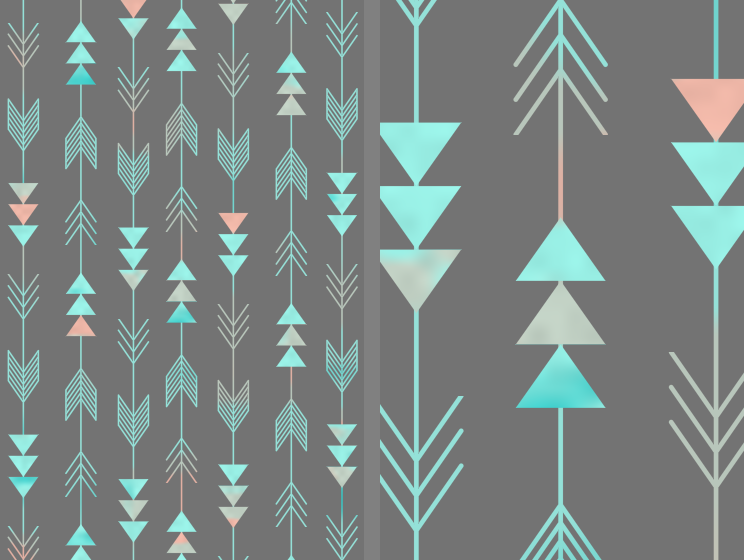
Left, the full canvas; right, a detail of the centre.
This pattern is drawn by a WebGL 2 fragment shader. Its source:

```glsl
#version 300 es
precision highp float;

uniform vec2 u_resolution;
out vec4 fragColor;

// Lengths are fractions of the canvas height
const int COLUMNS = 7;
const float CENTRES[7] = float[7](.0417, .1445, .2383, .3242, .4167, .5202, .6107);
const float PHASES[7] = float[7](.0404, .0365, .1198, .0124, .0938, .0911, .0221);
const float PERIOD = .4492;
const float ARROW_LENGTH = .401;
const float HALF_WIDTH = .0267;
const float STROKE = .0014;
const float BARB_DROP = .0385;
const float BARB_GAP = .0208;
const float FEATHER_START = .1367;
const float QUILL_GAP = .0107;
const float HEAD_START = .2865;
const float HEAD_HEIGHT = .0378;

const vec3 GROUND = vec3(.45);
const vec3 CORAL = vec3(.94, .72, .66);
const vec3 SAND = vec3(.76, .82, .77);
const vec3 MINT = vec3(.60, .94, .90);
const vec3 TEAL = vec3(.20, .80, .79);

float hash(vec2 p) {
    vec3 q = fract(vec3(p.xyx) * .1031);
    q += dot(q, q.yzx + 33.33);
    return fract((q.x + q.y) * q.z);
}

float noise(vec2 p) {
    vec2 cell = floor(p), f = fract(p);
    f = f * f * (3. - 2. * f);
    float low = mix(hash(cell), hash(cell + vec2(1, 0)), f.x);
    float high = mix(hash(cell + vec2(0, 1)), hash(cell + vec2(1, 1)), f.x);
    return mix(low, high, f.y);
}

float segment(vec2 p, vec2 a, vec2 b) {
    vec2 ab = b - a;
    return length(p - a - ab * clamp(dot(p - a, ab) / dot(ab, ab), 0., 1.));
}

float cover(float d, float pixel) {
    return 1. - smoothstep(-.7 * pixel, .7 * pixel, d);
}

// Nested V strokes; q.x is the distance from the shaft
float barbs(vec2 q, int count, float gap, float halfWidth, float drop) {
    float d = 1.;
    for (int i = 0; i < count; i++) {
        float tip = drop + float(i) * gap;
        d = min(d, segment(q, vec2(0, tip), vec2(halfWidth, tip - drop)));
    }
    return d;
}

float feather(vec2 q, float gap, float halfWidth, float drop) {
    float side = segment(q, vec2(halfWidth, 0), vec2(halfWidth, 5. * gap));
    return min(side, barbs(q, 6, gap, halfWidth, drop));
}

// Three stacked triangles, each with its point ahead of its base
float heads(vec2 q, float halfWidth, float height) {
    vec2 normal = normalize(vec2(height, halfWidth));
    float d = 1.;
    for (int i = 0; i < 3; i++) {
        vec2 r = q - vec2(0, float(i) * height);
        d = min(d, max(-r.y, dot(r - vec2(0, height), normal)));
    }
    return d;
}

vec3 wash(float tone) {
    vec3 c = mix(CORAL, SAND, smoothstep(.05, .17, tone));
    c = mix(c, MINT, smoothstep(.28, .44, tone));
    return mix(c, TEAL, smoothstep(.84, 1.08, tone));
}

vec3 paintColumn(vec3 base, vec2 p, float column, float centre, float phase, float pixel) {
    // Odd columns point up
    float along = 1. - p.y - phase;
    if (mod(column, 2.) > .5) along = ARROW_LENGTH - along;
    float turn = floor(along / PERIOD);
    vec2 q = vec2(abs(p.x - centre), along - turn * PERIOD);

    // Shaft, barbs and feather
    float lines = min(q.x, barbs(q, 3, BARB_GAP, HALF_WIDTH, BARB_DROP));
    vec2 featherPoint = q - vec2(0, FEATHER_START);
    lines = min(lines, feather(featherPoint, QUILL_GAP, HALF_WIDTH, BARB_DROP));
    float drift = noise(vec2(column * 7. + p.x * 5., p.y * 9.));
    vec3 lineColor = wash(.48 + 1.25 * (drift - .5));
    vec3 color = mix(base, lineColor, .88 * cover(lines - STROKE, pixel));

    // Arrowheads, each with its own uneven wash
    vec2 headPoint = q - vec2(0, HEAD_START);
    float index = clamp(floor(headPoint.y / HEAD_HEIGHT), 0., 2.);
    float tone = hash(vec2(column * 3. + index + 11., turn + 5.));
    tone = .08 + .85 * tone + .35 * (noise(p * vec2(22, 48)) - .5);
    vec3 headColor = wash(tone) * (.95 + .08 * noise(p * 90.));
    return mix(color, headColor, cover(heads(headPoint, HALF_WIDTH, HEAD_HEIGHT), pixel));
}

void main() {
    vec2 p = gl_FragCoord.xy / u_resolution.y;
    float pixel = 1. / u_resolution.y;
    vec3 color = GROUND;
    for (int i = 0; i < COLUMNS; i++) {
        color = paintColumn(color, p, float(i), CENTRES[i], PHASES[i], pixel);
    }
    fragColor = vec4(color, 1);
}
```
